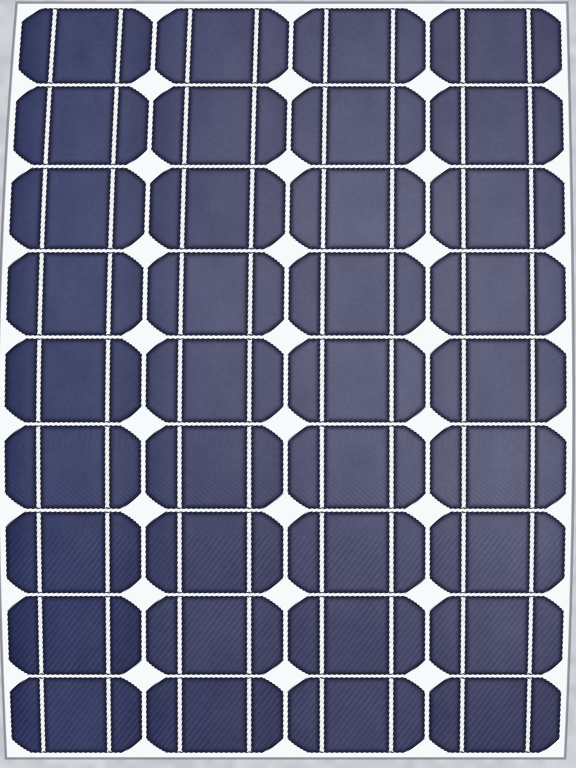
Write a Shadertoy shader that draws this pattern.

```glsl
// Solar panel of 4 x 9 dark blue wafers with rounded-off corners on white backing.
// The canvas is bent into a slightly barrelled grid; each wafer is a box cut by
// an ellipse, crossed by two busbars, with dark rims, sheen and fine diagonal grain.

#define CANVAS vec2(576.0, 768.0)   // layout units across and down
#define GRID vec2(4.0, 9.0)         // wafers across and down
#define PITCH vec2(141.0, 86.0)     // size of one repeat
#define WAFER vec2(68.2, 41.4)      // half size of a wafer
#define CORNER vec2(78.5, 52.1)     // radii of the ellipse that trims corners
#define BUSBAR vec2(34.5, 2.1)      // offset from centre, half width
#define RIM 3.3                     // reach of the dark rim
#define FRAME 5.0                   // distance of the frame line from the grid
#define BACKING vec3(0.97, 0.98, 0.98)
#define DARK vec3(0.10, 0.10, 0.17)
#define NAVY vec3(0.225, 0.235, 0.36)
#define SHEEN vec3(0.385, 0.39, 0.49)

float hash(vec2 p) {
    p = fract(p * vec2(0.1031, 0.1137));
    p += dot(p, p.yx + 33.33);
    return fract((p.x + p.y) * p.x * 7.13);
}

float noise(vec2 p) {
    vec2 i = floor(p), f = fract(p);
    f = f * f * (3.0 - 2.0 * f);
    return mix(mix(hash(i), hash(i + vec2(1, 0)), f.x),
               mix(hash(i + vec2(0, 1)), hash(i + vec2(1, 1)), f.x), f.y);
}

// Layout position (y down) to grid position, with lens bulge and leaning left side
vec2 bendToGrid(vec2 p) {
    float y = (p.y - 380.5) / 87.0;
    y += 0.00262 * y * y * y;
    float lean = max(1.0 - p.y / 470.0, 0.0);
    float middle = 285.5 + 6.5 * lean * lean;
    float x = (p.x - middle) / (428.0 - middle);
    float lower = max(y, 0.0);
    x += x * x * x * (0.0015 + 0.0004 * lower * lower);
    return vec2(x, y) + 0.5 * GRID;
}

float boxDistance(vec2 p, vec2 halfSize) {
    vec2 d = abs(p) - halfSize;
    return length(max(d, 0.0)) + min(max(d.x, d.y), 0.0);
}

float waferDistance(vec2 p) {
    vec2 q = abs(p) + 0.01;
    float f = length(q / CORNER);
    float ellipse = f * (f - 1.0) / length(q / (CORNER * CORNER));
    return max(boxDistance(p, WAFER), ellipse);
}

// Sheen over the whole panel, tint per wafer, mottling and grain
vec3 waferColour(vec2 p, vec2 id, vec2 local) {
    vec2 uv = p / CANVAS;
    vec2 fromGlow = (uv - vec2(0.68, 0.36)) * vec2(1.7, 2.3);
    float glow = exp(-dot(fromGlow, fromGlow));
    vec2 fromSide = (uv - vec2(0.93, 0.70)) * vec2(4.5, 5.0);
    glow += 0.42 * exp(-dot(fromSide, fromSide));
    vec3 colour = mix(NAVY, SHEEN, clamp(glow, 0.0, 1.0));
    float leftSide = 1.0 - smoothstep(0.05, 0.5, uv.x);
    colour += leftSide * vec3(-0.015, 0.0, 0.02);
    colour += 0.03 * (hash(id + 3.7) - 0.5);
    colour += 0.025 * (noise(p * vec2(0.06, 0.035)) - 0.5);
    colour += 0.02 * (noise(p * 0.35) - 0.5);
    float edgeStrip = smoothstep(BUSBAR.x, WAFER.x, abs(local.x));
    colour -= 0.035 * edgeStrip * (0.4 + leftSide);
    float grain = smoothstep(0.5, 0.72, uv.y) * (0.5 + 0.5 * noise(p * 0.03));
    float slant = mix(0.2, 0.75, smoothstep(0.58, 0.7, uv.y));
    return colour + 0.025 * grain * sin(1.05 * (p.x + slant * p.y));
}

void mainImage(out vec4 fragColor, in vec2 fragCoord) {
    vec2 p = fragCoord / iResolution.xy * CANVAS;
    p.y = CANVAS.y - p.y;
    float soft = max(0.75 * CANVAS.x / iResolution.x, 0.9);

    // Repeat the wafer, holding the outermost ones at the border
    vec2 grid = bendToGrid(p);
    vec2 id = clamp(floor(grid), vec2(0.0), GRID - 1.0);
    vec2 local = (grid - id - 0.5) * PITCH;

    // Beaded edges on the thin white lines
    float bead = 0.3 * sin(1.25 * (p.x + p.y));
    float wafer = waferDistance(local) + bead;
    vec2 barLocal = vec2(abs(local.x) - BUSBAR.x, local.y);
    float bar = boxDistance(barLocal, vec2(BUSBAR.y, WAFER.y - 1.0)) + bead;

    // Wafer with dark rims beside every white line
    float inside = max(min(-wafer, bar), 0.0) / RIM;
    vec3 silicon = waferColour(p, id, local);
    silicon = mix(silicon, DARK, 0.9 * exp(-inside * inside));
    vec3 colour = mix(silicon, BACKING, smoothstep(-soft, soft, wafer));
    vec3 metal = BACKING - 0.06 * noise(p * 0.4);
    colour = mix(colour, metal, 1.0 - smoothstep(-soft, soft, bar));

    // Pale frame with a grey inner line
    vec2 beyond = (abs(grid - 0.5 * GRID) - 0.5 * GRID) * PITCH;
    float border = max(beyond.x, beyond.y) - FRAME;
    vec3 frame = vec3(0.76, 0.76, 0.79) + 0.08 * noise(p * 0.1);
    colour = mix(colour, frame, smoothstep(-soft, soft, border));
    float groove = 1.0 - smoothstep(0.4, 0.4 + 2.0 * soft, abs(border));
    colour = mix(colour, vec3(0.45, 0.46, 0.50), 0.75 * groove);

    fragColor = vec4(clamp(colour, 0.0, 1.0), 1.0);
}
```
